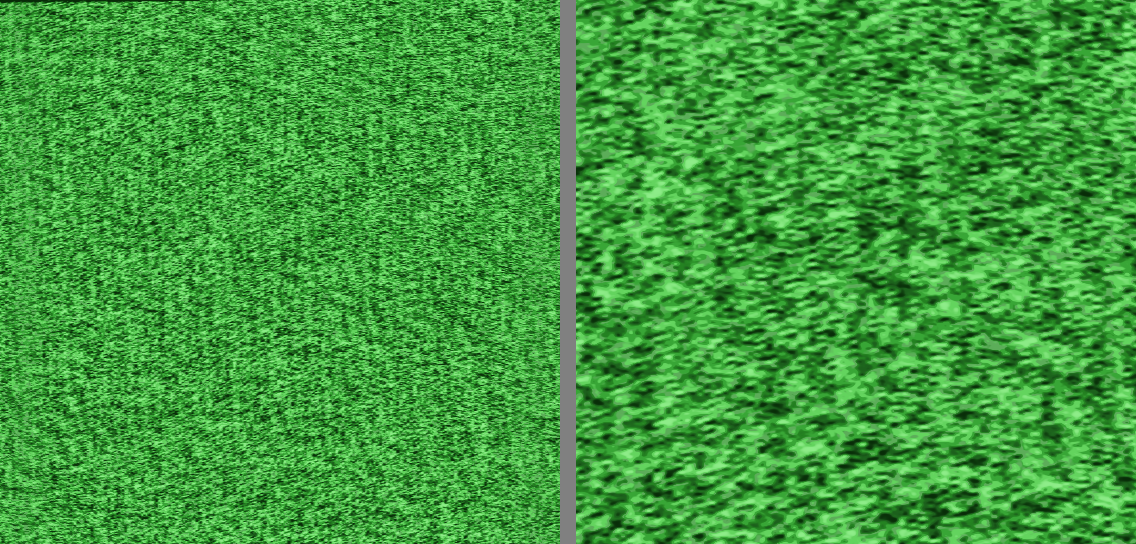
Left: the whole. Right: its middle third, enlarged.
Give the GLSL for this texture, as a Shadertoy shader.

```glsl
const vec3 DEEP = vec3(0.03, 0.17, 0.03);
const vec3 DARK = vec3(0.11, 0.38, 0.11);
const vec3 MOSS = vec3(0.14, 0.51, 0.13);
const vec3 LEAF = vec3(0.22, 0.65, 0.21);
const vec3 PALE = vec3(0.36, 0.68, 0.35);
const vec3 BRIGHT = vec3(0.39, 0.83, 0.37);
const vec3 GLINT = vec3(0.56, 0.93, 0.54);

float hash(vec2 cell) {
    return fract(sin(dot(cell, vec2(127.1, 311.7))) * 43758.5453);
}

float valueNoise(vec2 p) {
    vec2 cell = floor(p);
    vec2 f = fract(p);
    f = f * f * (3.0 - 2.0 * f);
    float low = mix(hash(cell), hash(cell + vec2(1.0, 0.0)), f.x);
    float high = mix(hash(cell + vec2(0.0, 1.0)), hash(cell + 1.0), f.x);
    return mix(low, high, f.y);
}

// Noise drawn out along a line of the given slope
float strands(vec2 p, vec2 density, float slope, float seed) {
    return valueNoise(vec2(p.x, p.y - slope * p.x) * density + seed);
}

// Soft vertical band around a given position
float band(float x, float center, float width) {
    float d = (x - center) / width;
    return exp(-d * d);
}

// Colour by brightness rank, stops placed by area share
vec3 grassColor(float rank, float paleness) {
    vec3 leaf = mix(LEAF, PALE, paleness);
    vec3 color = mix(DEEP, DARK, smoothstep(0.0, 0.09, rank));
    color = mix(color, MOSS, smoothstep(0.09, 0.25, rank));
    color = mix(color, leaf, smoothstep(0.27, 0.46, rank));
    color = mix(color, BRIGHT, smoothstep(0.66, 0.84, rank));
    return mix(color, GLINT, smoothstep(0.9, 1.0, rank));
}

void mainImage(out vec4 fragColor, in vec2 fragCoord) {
    vec2 uv = fragCoord / iResolution.xy;
    vec2 p = fragCoord / iResolution.y;

    // Gentle drift of the strand direction
    vec2 bent = p + vec2(0.0, 0.02 * sin(5.0 * p.x + 3.0 * p.y));

    // Long strands, short crossing strands and loose clumps
    float grass = 0.60 * strands(bent, vec2(160.0, 410.0), 0.14, 3.0)
                + 0.40 * strands(bent, vec2(260.0, 500.0), -0.18, 41.0)
                + 0.22 * strands(p, vec2(60.0, 95.0), 0.1, 87.0);
    float level = (grass - 0.61) / 0.162;

    // Flatter side bands and a ragged dark rim at the top left
    float faded = band(uv.x, 0.045, 0.03) + band(uv.x, 0.955, 0.03);
    level *= 1.0 - 0.25 * faded;
    float rimHeight = 0.005 * (1.0 - smoothstep(0.05, 0.45, uv.x));
    level -= 4.0 * smoothstep(1.0 - rimHeight - 0.002, 1.0, uv.y)
           * (1.0 - smoothstep(0.3, 0.45, uv.x));

    // Spread the bell-shaped level into an even rank
    float rank = 1.0 / (1.0 + exp(-1.7 * level));
    float tint = strands(bent, vec2(200.0, 420.0), 0.05, 133.0);
    float paleness = smoothstep(0.5, 0.68, tint + 0.08 * faded);

    fragColor = vec4(grassColor(rank, paleness), 1.0);
}
```
